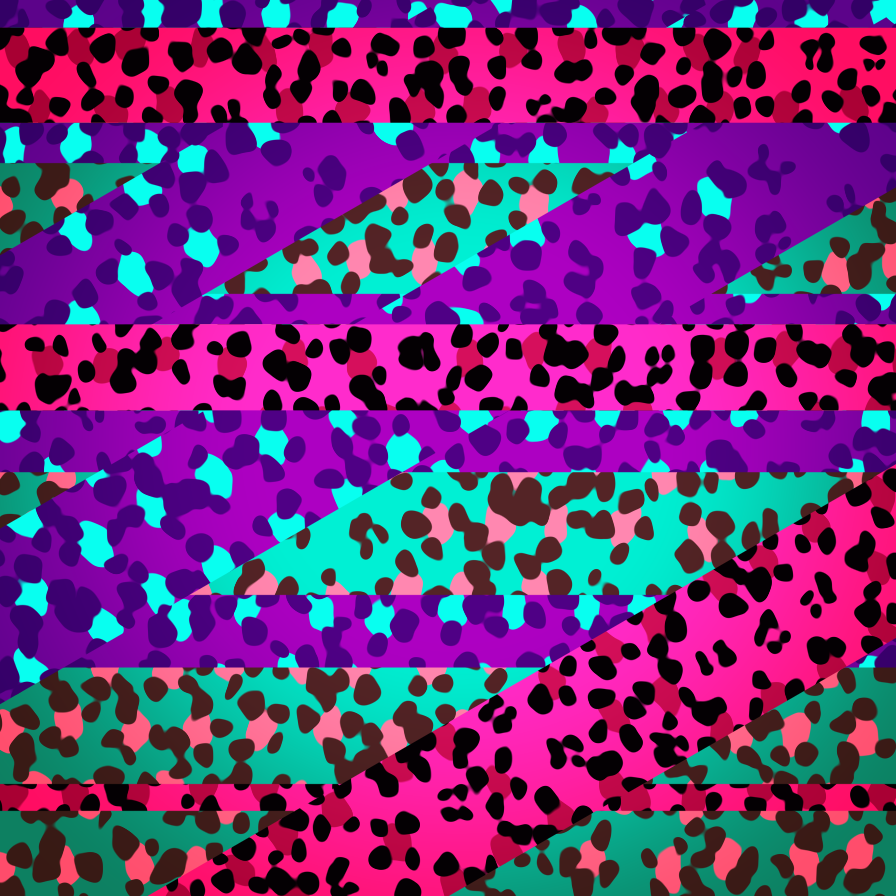
Reproduce this pattern procedurally as a Shadertoy shader.

```glsl
vec2 hash2(vec2 p) {
    vec3 q = fract(p.xyx * vec3(0.1031, 0.103, 0.0973));
    q += dot(q, q.yzx + 33.33);
    return fract((q.xx + q.yz) * q.zy);
}

float gradientNoise(vec2 p) {
    vec2 i = floor(p), f = fract(p), u = f * f * (3.0 - 2.0 * f), e = vec2(0, 1);
    float a = dot(hash2(i + 50.0) - 0.5, f);
    float b = dot(hash2(i + 50.0 + e.yx) - 0.5, f - e.yx);
    float c = dot(hash2(i + 50.0 + e) - 0.5, f - e);
    float d = dot(hash2(i + 51.0) - 0.5, f - 1.0);
    return 2.0 * mix(mix(a, b, u.x), mix(c, d, u.x), u.y);
}

float smoothMin(float a, float b, float k) {
    float h = max(k - abs(a - b), 0.0) / k;
    return min(a, b) - h * h * k * 0.25;
}

float band(float x, float a, float b, float px) {
    return smoothstep(a - px, a + px, x) - smoothstep(b - px, b + px, x);
}

// Distances to the dark blobs (x) and to the rosette hearts (y)
vec2 rosettes(vec2 p) {
    p += 0.16 * vec2(gradientNoise(p * 2.7), gradientNoise(p * 2.7 + 19.0));
    vec2 dist = vec2(1.0);
    for (int j = -1; j <= 1; j++)
    for (int i = -1; i <= 1; i++) {
        float row = floor(p.y) + float(j);
        float shift = 0.5 * mod(row, 2.0);
        vec2 cell = vec2(floor(p.x - shift) + float(i), row);
        vec2 rnd = hash2(cell + 80.0), kind = hash2(cell + 131.0);
        vec2 q = p - cell - vec2(shift, 0.0) - 0.5 - 0.24 * (rnd - 0.5);
        q.x += 0.3 * (rnd.x - 0.5) * q.y;
        q.y *= 0.88;
        bool small = kind.x < 0.22;
        float ring = small ? 0.19 : 0.34;
        for (int k = 0; k < 4; k++) {
            vec2 h = hash2(cell * 4.0 + float(k) * 17.0 + 200.0);
            float angle = 1.5708 * (float(k) + 0.6 * h.x) + 6.2832 * rnd.y;
            vec2 blob = q - ring * vec2(cos(angle), sin(angle));
            float size = mix(0.12, 0.205, h.y) * (small ? 0.75 : 1.0);
            dist.x = smoothMin(dist.x, length(blob) - size, 0.09);
        }
        if (!small) dist.y = min(dist.y, length(q * vec2(1.15, 0.9)) - 0.25);
    }
    return dist;
}

vec3 leopard(vec2 p, float scale, float px, vec3 ground, vec3 heart, vec3 spot) {
    vec2 d = rosettes(p * scale);
    float aa = px * scale;
    vec3 color = mix(ground, heart, smoothstep(aa, -aa, d.y));
    return mix(color, spot, smoothstep(aa, -aa, d.x));
}

void mainImage(out vec4 fragColor, in vec2 fragCoord) {
    vec2 uv = fragCoord / iResolution.xy;
    float px = 0.8 / iResolution.y;
    float down = 1.0 - uv.y;
    float slant = down + 0.577 * uv.x;
    vec2 tilted = mat2(0.866, -0.5, 0.5, 0.866) * uv;

    // Light falls off from the middle
    float shade = smoothstep(0.2, 0.65, length(uv - vec2(0.51, 0.5)));
    vec3 teal = mix(vec3(0.0, 0.94, 0.83), vec3(0.05, 0.5, 0.38), shade);
    vec3 rose = mix(vec3(1.0, 0.53, 0.69), vec3(1.0, 0.3, 0.42), shade);
    vec3 brown = mix(vec3(0.33, 0.14, 0.15), vec3(0.22, 0.1, 0.08), shade);
    vec3 purple = mix(vec3(0.68, 0.0, 0.76), vec3(0.36, 0.01, 0.54), shade);
    vec3 indigo = mix(vec3(0.31, 0.0, 0.52), vec3(0.2, 0.0, 0.4), shade);
    vec3 cyan = vec3(0.03, 1.0, 0.94);
    vec3 pink = mix(vec3(1.0, 0.17, 0.8), vec3(1.0, 0.05, 0.38), shade);
    vec3 crimson = mix(vec3(0.84, 0.06, 0.36), vec3(0.66, 0.0, 0.2), shade);
    vec3 black = vec3(0.015, 0.0, 0.01);

    // Teal ground
    vec3 color = leopard(uv + 0.37, 13.5, px, teal, rose, brown);

    // Purple stripes, then their diagonals
    float flatPurple = band(down, -0.1, 0.031, px) + band(down, 0.137, 0.182, px)
        + band(down, 0.328, 0.362, px) + band(down, 0.458, 0.527, px)
        + band(down, 0.664, 0.745, px);
    color = mix(color, leopard(uv + 1.13, 13.5, px, purple, cyan, indigo), flatPurple);
    float slantPurple = band(slant, 0.285, 0.46, px) + band(slant, 0.59, 0.786, px);
    color = mix(color, leopard(tilted + 2.0, 12.5, px, purple, cyan, indigo), slantPurple);

    // Pink stripes, then the broad diagonal on top
    float flatPink = band(down, 0.031, 0.137, px) + band(down, 0.362, 0.458, px)
        + band(down, 0.875, 0.905, px);
    color = mix(color, leopard(uv + 3.02, 14.5, px, pink, crimson, black), flatPink);
    float slantPink = band(slant, 1.095, 1.289, px);
    color = mix(color, leopard(tilted + 4.0, 14.5, px, pink, crimson, black), slantPink);

    fragColor = vec4(color, 1.0);
}
```
